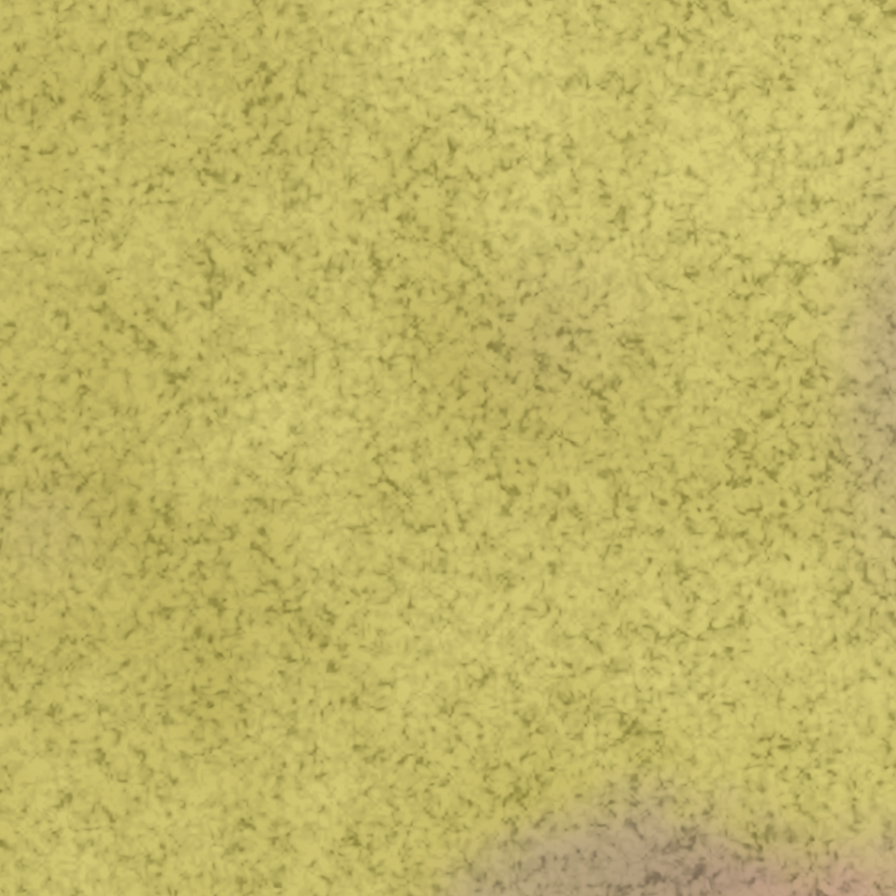
Give the GLSL for this texture, as a Shadertoy shader.

```glsl
#define LIGHT_OCHRE vec3(0.802, 0.762, 0.440)
#define OLIVE vec3(0.690, 0.645, 0.320)
#define SPECK_BROWN vec3(0.430, 0.395, 0.130)
#define STAIN_GREY vec3(0.700, 0.630, 0.480)
#define STAIN_PINK vec3(0.750, 0.610, 0.520)
#define MOTTLE_SCALE 4.0
#define GRAIN_SCALE 115.0
#define GRAIN_CONTRAST 0.27
#define SPECK_STRENGTH 0.55

float hash(vec2 p) {
    vec3 q = fract(vec3(p.xyx) * 0.1031);
    q += dot(q, q.yzx + 33.33);
    return fract((q.x + q.y) * q.z);
}

float valueNoise(vec2 p) {
    vec2 cell = floor(p);
    vec2 f = fract(p);
    f = f * f * (3.0 - 2.0 * f);
    float low = mix(hash(cell), hash(cell + vec2(1, 0)), f.x);
    float high = mix(hash(cell + vec2(0, 1)), hash(cell + vec2(1, 1)), f.x);
    return mix(low, high, f.y);
}

// Octaves are rotated to hide the lattice
float fbm(vec2 p) {
    const mat2 turn = mat2(0.8, 0.6, -0.6, 0.8);
    float sum = 0.0, weight = 0.5;
    for (int i = 0; i < 5; i++) {
        sum += weight * valueNoise(p);
        p = turn * p * 2.03 + 17.3;
        weight *= 0.5;
    }
    return sum / 0.96875;
}

float softSpot(vec2 p, vec2 centre, vec2 radius) {
    vec2 d = (p - centre) / radius;
    return exp(-dot(d, d));
}

void mainImage(out vec4 fragColor, in vec2 fragCoord) {
    vec2 uv = fragCoord / iResolution.xy;
    float mottle = fbm(uv * MOTTLE_SCALE + 5.7) - 0.5;
    float clumps = fbm(uv * 17.0 + 41.0) - 0.5;

    // Cloudy ground, darker towards the left
    float shade = 0.30 + 1.1 * mottle + 0.5 * clumps + 0.40 * (0.5 - uv.x);
    shade += 0.25 * softSpot(uv, vec2(0.13, 0.40), vec2(0.16, 0.22));
    vec3 color = mix(LIGHT_OCHRE, OLIVE, clamp(shade, 0.0, 1.0));

    // Greyish pink stain along the lower right and the right edge
    vec2 warped = uv + 0.08 * vec2(mottle, clumps);
    float stainTop = 0.04 * smoothstep(0.42, 0.60, uv.x)
                   + 0.06 * softSpot(uv, vec2(0.72, uv.y), vec2(0.13, 1.0));
    float bottomStain = smoothstep(0.065, -0.065, warped.y - stainTop)
                      * smoothstep(0.40, 0.60, warped.x);
    float edgeStain = 0.75 * softSpot(warped, vec2(1.01, 0.58), vec2(0.06, 0.20));
    float faintStain = 0.22 * softSpot(warped, vec2(0.63, 0.63), vec2(0.08, 0.08))
                     + 0.25 * softSpot(warped, vec2(0.04, 0.41), vec2(0.06, 0.06));
    float stain = clamp(bottomStain + edgeStain + faintStain, 0.0, 0.90);
    float pink = softSpot(uv, vec2(0.90, 0.01), vec2(0.17, 0.06));
    color = mix(color, mix(STAIN_GREY, STAIN_PINK, pink), stain);
    float soot = softSpot(uv, vec2(0.76, 0.02), vec2(0.14, 0.045));
    color = mix(color, vec3(0.50, 0.44, 0.39), 0.28 * soot);

    // Fine soft grain, bent a little so that flecks curl
    vec2 bent = uv + 0.006 * vec2(valueNoise(uv * 60.0), valueNoise(uv * 60.0 + 31.0));
    vec2 tilted = mat2(0.8, 0.6, -0.6, 0.8) * bent;
    float grain = 0.6 * valueNoise(tilted * GRAIN_SCALE + 9.0)
                + 0.4 * valueNoise(bent * GRAIN_SCALE * 1.9 + 63.0) - 0.5;
    color *= 1.0 - GRAIN_CONTRAST * max(grain, -0.22) * vec3(0.9, 0.9, 1.15);

    // Soft specks, only the rarest of them dark
    float density = 0.22 * mottle + 0.25 * clumps + 0.05 * soot;
    float speck = smoothstep(0.08, 0.62, grain + density);
    vec3 speckColor = mix(SPECK_BROWN, vec3(0.40, 0.34, 0.29), stain);
    color = mix(color, speckColor, SPECK_STRENGTH * speck);

    fragColor = vec4(clamp(color, 0.0, 1.0), 1.0);
}
```
